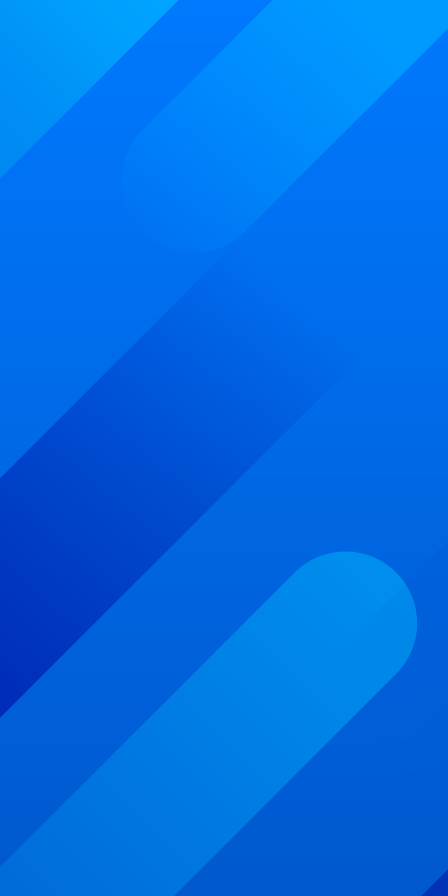
Write a Shadertoy shader that draws this background.

```glsl
// Diagonal rounded ribbons in blue over a soft vertical gradient.
// Each ribbon is a 45 degree stripe or half-infinite capsule, given by
// a signed distance and shaded by a gradient along its length.

// Coverage of a signed distance (negative inside), one pixel soft.
float cover(float dist) {
    float pixel = 2.0 / iResolution.y;
    return 1.0 - smoothstep(-0.6 * pixel, 0.6 * pixel, dist);
}

// Distance to a capsule that starts at the origin and runs along +x or -x.
float halfCapsule(vec2 q, float heading, float radius) {
    return length(vec2(min(q.x * heading, 0.0), q.y)) - radius;
}

// Rotate so x runs up the diagonal and y runs across it.
vec2 toDiagonal(vec2 p) {
    return vec2(p.x - p.y, p.x + p.y) * 0.70711;
}

void mainImage(out vec4 fragColor, in vec2 fragCoord) {
    // Origin at the upper left, y down, canvas height of 2.
    vec2 p = vec2(fragCoord.x, iResolution.y - fragCoord.y) * 2.0 / iResolution.y;
    vec2 q = toDiagonal(p);

    // Background
    vec3 color = mix(vec3(0.0, 0.475, 0.995), vec3(0.0, 0.345, 0.805), p.y * 0.5);

    // Bright upper left corner
    vec3 cornerLight = mix(vec3(0.0, 0.54, 0.95), vec3(0.0, 0.64, 1.0),
                           smoothstep(-0.28, 0.28, q.x));
    color = mix(color, cornerLight, cover(q.y - 0.282));

    // Upper ribbon, fading in toward the upper right
    vec2 upper = q - toDiagonal(vec2(0.432, 0.404));
    float upperFade = clamp((upper.x + 0.19) / 0.72, 0.0, 1.0);
    color = mix(color, vec3(0.0, 0.605, 1.0),
                upperFade * cover(halfCapsule(upper, 1.0, 0.161)));

    // Dark stripe, deepening toward the lower left
    float darkFade = clamp(-q.x / 1.13, 0.0, 1.0);
    color = mix(color, vec3(0.0, 0.17, 0.73),
                darkFade * cover(abs(q.y - 0.944) - 0.189));

    // Lower ribbon with its round end at the upper right
    vec2 lower = q - toDiagonal(vec2(0.771, 1.391));
    vec3 lowerColor = mix(vec3(0.0, 0.42, 0.855), vec3(0.0, 0.56, 0.93),
                          clamp((lower.x + 0.96) / 1.12, 0.0, 1.0));
    color = mix(color, lowerColor, cover(halfCapsule(lower, -1.0, 0.16)));

    // Faint shade over the lower right
    float shadeFade = 0.07 * smoothstep(-0.6, -0.2, q.x);
    color = mix(color, vec3(0.0, 0.2, 0.72), shadeFade * cover(1.56 - q.y));

    // Dark lower right corner
    color = mix(color, vec3(0.0, 0.2, 0.72), cover(2.079 - q.y));

    fragColor = vec4(color, 1.0);
}
```
